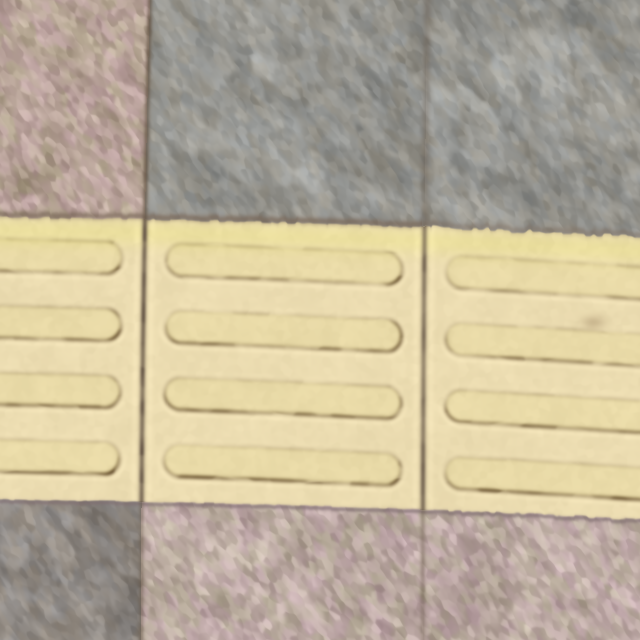
Write a three.js fragment shader that draws this texture.

```glsl
#define JOINT 0.2205
#define TILE 0.44
#define BAND_TOP 0.661
#define BAND_LOW 0.219
#define BAR_TOP 0.602
#define BAR_PITCH 0.1045
#define BAR_RADIUS 0.025
#define BAR_HALF 0.185
#define SOFT 0.0022
#define CREAM vec3(0.922, 0.862, 0.692)
#define PINK vec3(0.735, 0.665, 0.635)
#define GREY vec3(0.575, 0.572, 0.55)

varying vec2 vUv;

vec2 hash2(vec2 p) {
  vec3 q = fract(p.xyx * vec3(0.1031, 0.1030, 0.0973));
  q += dot(q, q.yzx + 33.33);
  return fract((q.xx + q.yz) * q.zy);
}

// Blended cellular noise, centred on zero
float cells(vec2 p) {
  vec2 base = floor(p);
  float sum = 0.0, total = 0.0;
  for (int j = -1; j <= 1; j++) {
    for (int i = -1; i <= 1; i++) {
      vec2 cell = base + vec2(float(i), float(j));
      vec2 offset = cell + hash2(cell) - p;
      float weight = exp(-6.0 * dot(offset, offset));
      sum += weight * (hash2(cell + 71.7).x - 0.5);
      total += weight;
    }
  }
  return sum / total;
}

float ridge(float d, float width) {
  return exp(-d * d / (width * width));
}

// Slanted, stretched grain in three sizes
vec3 stone(vec2 p, float tile, bool upper) {
  bool pink = upper ? tile < 0.0 : tile >= 0.0;
  vec2 q = vec2(0.82 * p.x + 0.57 * p.y, 0.82 * p.y - 0.57 * p.x);
  float broad = cells(q * vec2(13.0, 8.0) + tile * 7.3);
  float middle = cells(q * vec2(52.0, 27.0) + 19.0);
  float fine = cells(q * vec2(125.0, 70.0) + 43.0);
  vec3 tone = pink ? PINK : GREY;
  if (pink && upper) tone += vec3(-0.015, -0.025, -0.04);
  if (!pink && !upper) tone += vec3(-0.015, -0.035, -0.035);
  vec3 size = pink ? vec3(0.05, 0.10, 0.15) : vec3(0.09, 0.11, 0.09);
  tone += dot(size, vec3(broad, middle, fine));
  // Violet and ochre flecks
  float hue = cells(q * vec2(75.0, 45.0) + 9.0);
  tone += hue * (pink ? vec3(0.02, -0.03, 0.05) : vec3(-0.02, 0.0, 0.03));
  // Pale worn patches
  if (upper && !pink) {
    float worn = ridge(length((p - vec2(0.74, 0.88)) * vec2(1.0, 1.6)), 0.11);
    worn += 0.7 * ridge(length(p - vec2(0.44, 0.79)), 0.08);
    tone += worn * (0.5 + middle) * vec3(0.06, 0.07, 0.08);
  }
  return tone;
}

// Raised bars with shading along their rims
vec3 tactile(vec2 p, float localX, float sag, float tile) {
  float depth = BAND_TOP - p.y - sag;
  vec3 tone = CREAM + 0.018 * cells(p * 24.0) + 0.022 * cells(p * 95.0);
  tone += vec3(0.0, 0.012, -0.07) * ridge(depth - 0.022, 0.022);

  float y = p.y + sag + 0.013 * p.x;
  float row = clamp(floor((BAR_TOP - y) / BAR_PITCH + 0.5), 0.0, 3.0);
  vec2 bar = vec2(localX, y - BAR_TOP + row * BAR_PITCH);
  float reach = max(abs(bar.x) - BAR_HALF + BAR_RADIUS, 0.0);
  float d = length(vec2(reach, bar.y)) - BAR_RADIUS;

  float inside = 1.0 - smoothstep(-0.004, 0.003, d);
  tone += inside * vec3(-0.008, -0.006, -0.035);
  float below = smoothstep(0.012, -0.018, bar.y);
  float rightEnd = smoothstep(BAR_HALF - 0.028, BAR_HALF - 0.005, bar.x);
  float patchy = 0.85 + 1.1 * cells(p * vec2(38.0, 60.0) + 5.0);
  float strength = 0.10 + 0.17 * below + 0.16 * rightEnd;
  strength += 0.045 * row * below;
  tone -= ridge(d, 0.0042) * strength * patchy * vec3(0.68, 0.72, 0.66);
  tone += ridge(d - 0.008, 0.004) * (0.3 + below) * 0.018;

  // Small stain
  float stain = ridge(length((p - vec2(0.928, 0.496)) * vec2(0.6, 1.0)), 0.011);
  return tone - 0.14 * stain * vec3(0.9, 1.0, 0.9);
}

void main() {
  vec2 p = vUv;

  // Slightly bent paving grid
  float lean = mix(0.014, 0.007, smoothstep(0.2, 0.7, p.x)) * p.y * p.y;
  float sag = 0.010 * p.x + 0.021 * p.x * p.x;
  float column = (p.x - lean - JOINT) / TILE;
  float tile = floor(column);
  float localX = (fract(column) - 0.5) * TILE;
  float jointGap = 0.5 * TILE - abs(localX);
  float ragged = 0.004 * cells(p * vec2(90.0, 20.0)) * (1.0 + max(tile, 0.0));
  float fromTop = p.y + sag - BAND_TOP + ragged;
  float fromLow = p.y + sag - BAND_LOW + 0.5 * ragged;

  // Stone and cream band
  float band = smoothstep(-SOFT, SOFT, fromLow) * smoothstep(SOFT, -SOFT, fromTop);
  vec3 color = stone(p, tile, p.y > 0.42);
  color = mix(color, tactile(p, localX, sag, tile), band);

  // Seams above and below the band
  float topSeam = ridge(fromTop - 0.004, 0.006) * (p.x > 0.66 ? 0.4 : 0.65);
  color = mix(color, vec3(0.47, 0.40, 0.34), topSeam);
  color = mix(color, vec3(0.50, 0.43, 0.44), 0.6 * ridge(fromLow + 0.003, 0.004));

  // Vertical joints, fainter on the right
  bool leftJoint = p.x < 0.45;
  float fade = leftJoint ? 0.85 : 0.75;
  if (fromTop > 0.0) fade = leftJoint ? 0.75 : 0.32;
  if (fromLow < 0.0) fade = leftJoint ? 0.45 : 0.40;
  float width = fromTop > 0.0 && !leftJoint ? 0.007 : 0.0046;
  fade *= 0.95 + 0.4 * cells(p * vec2(20.0, 45.0));
  color = mix(color, vec3(0.40, 0.34, 0.28), fade * ridge(jointGap, width));
  color += band * 0.025 * ridge(jointGap - 0.012, 0.005);

  gl_FragColor = vec4(clamp(color, 0.0, 1.0), 1.0);
}
```
